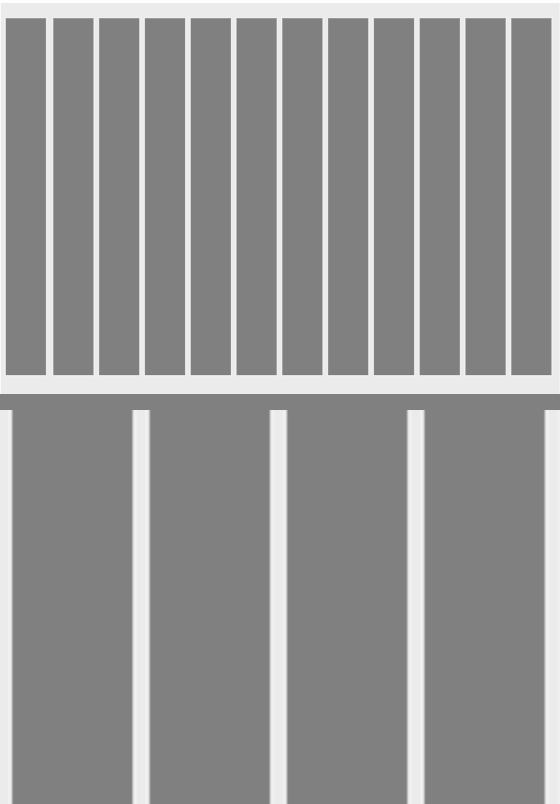
Top: the whole. Bottom: its middle third, enlarged.
Write a Shadertoy shader that draws this pattern.

```glsl
// Twelve tall grey bars in a row on a pale panel with a thin white margin.

// Signed distance to an axis-aligned box, negative inside.
float boxDistance(vec2 p, vec2 halfSize) {
    vec2 d = abs(p) - halfSize;
    return length(max(d, 0.0)) + min(max(d.x, d.y), 0.0);
}

// Coverage of a shape, softened across the given width.
float coverage(float dist, float softness) {
    return 1.0 - smoothstep(-0.5 * softness, 0.5 * softness, dist);
}

void mainImage(out vec4 fragColor, in vec2 fragCoord) {
    // Canvas height is one unit
    vec2 p = fragCoord / iResolution.y;
    float pixel = 1.0 / iResolution.y;
    float softness = max(1.4 * pixel, 0.003);

    // Pale panel, open at the bottom
    float panel = coverage(boxDistance(p - vec2(0.7111, 0.4926), vec2(0.7093, 0.5)), pixel);
    vec3 color = mix(vec3(1.0), vec3(0.92), panel);

    // Evenly spaced bars; the first sits a little further left
    float index = clamp(round((p.x - 0.1863) / 0.11624), -1.0, 10.0);
    float centerX = 0.1863 + 0.11624 * index - (index < 0.0 ? 0.0044 : 0.0);
    vec2 local = p - vec2(centerX, 0.5009);
    float bar = boxDistance(local, vec2(0.0509, 0.4528));

    // Faint light rim around each bar
    float rim = coverage(abs(bar - 0.0027) - 0.001, 0.0015);
    color = mix(color, vec3(0.95), 0.8 * rim * panel);

    // Grey fill with a slightly darker lower edge
    float lowerEdge = coverage(local.y + 0.4503, 0.002);
    color = mix(color, vec3(0.502 - 0.025 * lowerEdge), coverage(bar, softness));

    fragColor = vec4(color, 1.0);
}
```
